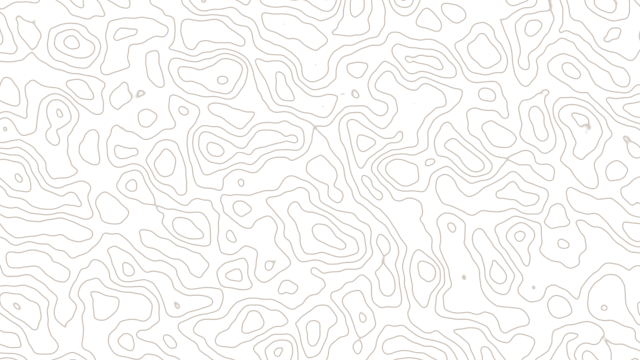
This pattern is drawn by a Shadertoy shader. Its source:

```glsl
#define HILL_SCALE 7.5      // noise cells per canvas height
#define STRETCH 0.87        // below 1 widens the hills sideways
#define LEVELS 5.5          // contour lines per unit of elevation
#define ROUGHNESS 0.22      // strength of the medium bends
#define WOBBLE 0.055        // strength of the fine bends
#define LINE_WIDTH 0.0035   // in canvas heights
#define MIN_SLOPE 9.0       // keeps lines thin on flat ground
#define PAPER vec3(1.0)
#define INK vec3(0.82, 0.785, 0.75)

// Random unit vector for a lattice point
vec2 randomDirection(vec2 cell) {
    float angle = 6.2831853 * fract(sin(dot(cell, vec2(127.1, 311.7))) * 43758.5453);
    return vec2(cos(angle), sin(angle));
}

float cornerSlope(vec2 cell, vec2 local, vec2 corner) {
    return dot(randomDirection(cell + corner), local - corner);
}

float gradientNoise(vec2 p) {
    vec2 cell = floor(p);
    vec2 f = p - cell;
    vec2 u = f * f * f * (f * (f * 6.0 - 15.0) + 10.0);
    float bottom = mix(cornerSlope(cell, f, vec2(0, 0)), cornerSlope(cell, f, vec2(1, 0)), u.x);
    float top = mix(cornerSlope(cell, f, vec2(0, 1)), cornerSlope(cell, f, vec2(1, 1)), u.x);
    return mix(bottom, top, u.y);
}

// Broad hills with two turned layers of finer bends
float elevation(vec2 p) {
    const mat2 turn = mat2(0.8, 0.6, -0.6, 0.8);
    vec2 q = turn * p * vec2(STRETCH, 1.0) * HILL_SCALE + 17.3;
    float h = gradientNoise(q);
    q = turn * q * 2.0 + 5.7;
    h += ROUGHNESS * gradientNoise(q);
    q = turn * q * 2.0 + 9.1;
    return h + WOBBLE * gradientNoise(q);
}

void mainImage(out vec4 fragColor, in vec2 fragCoord) {
    vec2 p = fragCoord / iResolution.y;
    float pixel = 1.0 / iResolution.y;

    // Elevation in contour steps, and its slope
    vec2 e = vec2(0.001, 0.0);
    float h = elevation(p);
    vec2 slope = vec2(elevation(p + e.xy), elevation(p + e.yx)) - h;
    float steepness = max(length(slope) / e.x * LEVELS, MIN_SLOPE);

    // Distance to the nearest contour gives lines of even width
    float dist = abs(fract(h * LEVELS) - 0.5) / steepness;
    float halfWidth = 0.5 * LINE_WIDTH;
    float soft = 0.75 * pixel;
    float line = 1.0 - smoothstep(halfWidth - soft, halfWidth + soft, dist);

    fragColor = vec4(mix(PAPER, INK, line), 1.0);
}
```
